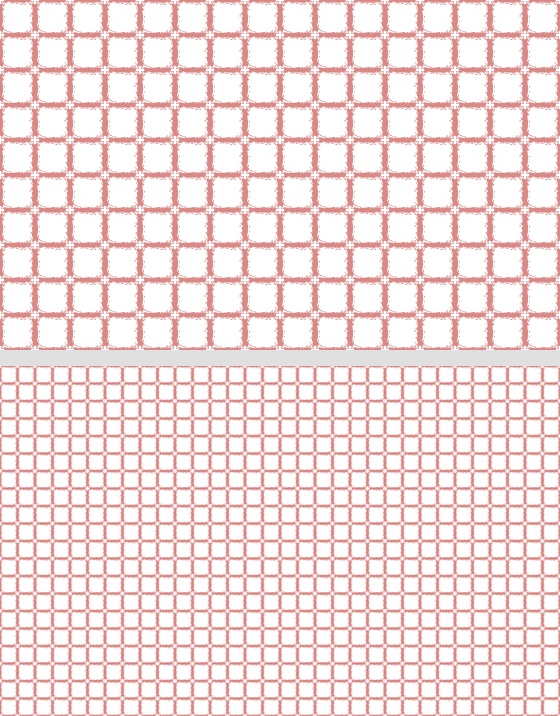
Top: one tile. Bottom: repeated 2 by 2.
Reproduce this pattern procedurally as a Shadertoy shader.

```glsl
// Rough-edged rose grid on white, with a small cleared star at every crossing.

const vec2  CELLS        = vec2(16.0, 10.0);      // repeats across and down
const vec3  PAPER        = vec3(1.0);
const vec3  ROSE         = vec3(0.85, 0.54, 0.53);
const float HALF_UPRIGHT = 0.083;                 // half widths, in cells
const float HALF_LEVEL   = 0.071;
const float ROUGHNESS    = 0.034;
const float CROSS_GAP    = 0.095;                 // bar end to crossing centre
const int   FLECKS       = 20;                    // flecks along each bar
const int   CHIPS        = 10;                    // nicks along each bar

float hash(vec2 p) {
    return fract(sin(dot(p, vec2(127.1, 311.7))) * 43758.5453);
}

// Value noise on 0..1 that wraps after a whole number of steps.
float wrapNoise(float t, float steps, float seed) {
    float x = t * steps;
    float i = floor(x);
    float a = hash(vec2(mod(i, steps), seed));
    float b = hash(vec2(mod(i + 1.0, steps), seed));
    return mix(a, b, smoothstep(0.2, 0.8, x - i));
}

// Nearest of several small ovals strewn beside a bar, denser near its ends.
float strewn(vec2 p, int count, float nearEdge, float farEdge, float seed) {
    float d = 1.0;
    for (int i = 0; i < count; i++) {
        vec2 id = vec2(float(i), seed);
        float side = mod(float(i), 2.0) * 2.0 - 1.0;
        float along = mix(0.13, 0.87, smoothstep(0.0, 1.0, hash(id)));
        float across = side * mix(nearEdge, farEdge, hash(id + 17.0));
        float radius = mix(0.007, 0.017, hash(id + 31.0));
        vec2 q = (p - vec2(across, along)) * vec2(1.0, 0.7);
        d = min(d, length(q) - radius);
    }
    return d;
}

// Worn bar: p.x runs across it, p.y along it from crossing to crossing.
float wornBar(vec2 p, float halfWidth, float seed) {
    float edgeSeed = seed + (p.x < 0.0 ? 0.0 : 5.0);
    float rough = 0.55 * wrapNoise(p.y, 13.0, edgeSeed)
                + 0.45 * wrapNoise(p.y, 29.0, edgeSeed + 2.0) - 0.5;
    float body = abs(p.x) - halfWidth - ROUGHNESS * rough;

    // Ends are notched along the centre line.
    float fromCross = min(p.y, 1.0 - p.y);
    float notch = 0.045 * (1.0 - smoothstep(0.0, 0.03, abs(p.x)));
    body = max(body, CROSS_GAP + notch - fromCross);

    float chips = strewn(p, CHIPS, halfWidth - 0.016, halfWidth, seed + 40.0);
    float flecks = strewn(p, FLECKS, halfWidth + 0.012, halfWidth + 0.06, seed + 60.0);
    return min(max(body, -chips), flecks);
}

// Four dots set diagonally around a crossing.
float crossingDots(vec2 p) {
    return length(abs(p) - 0.052) - 0.021;
}

void mainImage(out vec4 fragColor, in vec2 fragCoord) {
    vec2 grid = fragCoord / iResolution.xy * CELLS;
    vec2 pixel = CELLS / iResolution.xy;
    float blur = max(pixel.x, pixel.y);

    vec2 along = fract(grid);
    vec2 across = fract(grid + 0.5) - 0.5;

    float upright = wornBar(vec2(across.x, along.y), HALF_UPRIGHT, 3.0);
    float level = wornBar(vec2(across.y, along.x), HALF_LEVEL, 11.0);
    float d = min(min(upright, level), crossingDots(across));

    float ink = clamp(0.5 - d / blur, 0.0, 1.0);
    fragColor = vec4(mix(PAPER, ROSE, ink), 1.0);
}
```
